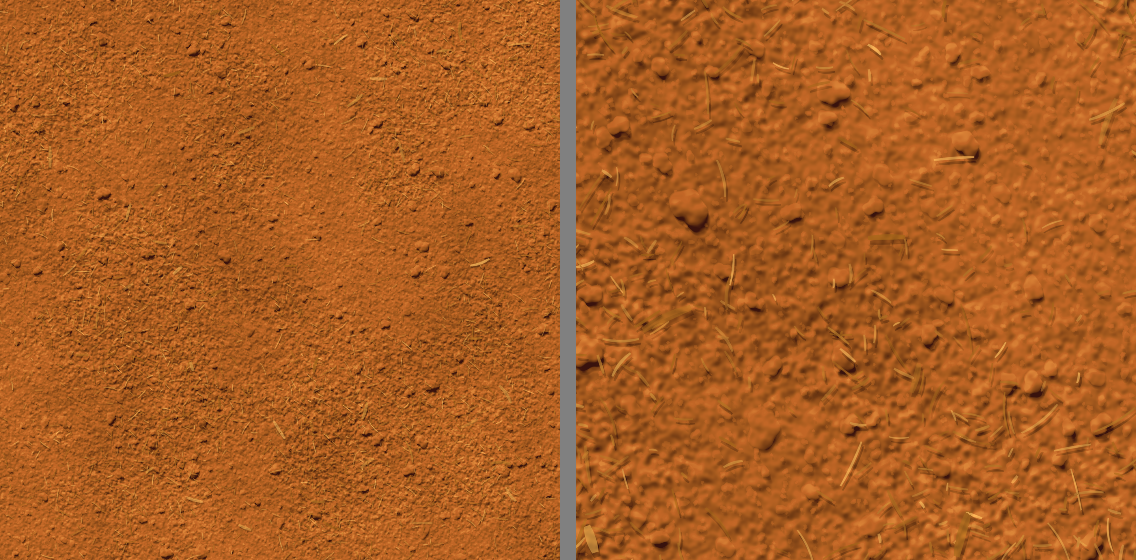
Left: the whole. Right: its middle third, enlarged.
Reproduce this texture procedurally as a WebGL 2 fragment shader.

```glsl
#version 300 es
precision highp float;
// Dry red earth strewn with pebbles and broken straw, lit from the upper left.
// Noise and scattered domes form a relief, shaded by its slope toward the light;
// curved blades gathered in loose clumps lie on top and throw thin shadows.
#define LIGHT_DIR normalize(vec2(-0.4, 0.92))
#define SLOPE_STEP 0.0024
#define SHADOW_REACH 0.0055
#define BASE_TONE 0.69
#define PEBBLE_RELIEF 52.0
#define SPECKLE 0.20
#define CLUMP_SCALE 7.0
#define STRAW_DARK vec3(0.64, 0.39, 0.10)
#define STRAW_LIGHT vec3(0.95, 0.70, 0.35)

uniform vec2 u_resolution;
out vec4 fragColor;

float hash(vec2 p) { return fract(sin(dot(p, vec2(127.1, 311.7))) * 43758.5453); }
vec2 hash2(vec2 p) { return vec2(hash(p), hash(p + 57.3)); }

float noise(vec2 p) {
    vec2 i = floor(p), f = fract(p);
    f = f * f * (3.0 - 2.0 * f);
    return mix(mix(hash(i), hash(i + vec2(1, 0)), f.x),
               mix(hash(i + vec2(0, 1)), hash(i + vec2(1, 1)), f.x), f.y);
}

float clumps(vec2 p) {
    return 0.6 * noise(p * CLUMP_SCALE) + 0.4 * noise(p * CLUMP_SCALE * 2.6 + 9.0);
}

// Fine crumbly soil
float grain(vec2 p) {
    mat2 turn = mat2(0.8, 0.6, -0.6, 0.8);
    vec2 q = turn * p, r = turn * q;
    return 0.25 * noise(p * 48.0) + 0.30 * noise(q * 105.0 + 3.0)
         + 0.30 * noise(r * 200.0 + 7.0) + 0.20 * noise(turn * r * 330.0 + 11.0);
}

// One layer of irregular domes: height, mask
vec2 pebbleLayer(vec2 p, float cells, float share) {
    vec2 q = p * cells, best = vec2(0.0);
    for (int k = 0; k < 9; k++) {
        vec2 id = floor(q) + vec2(k % 3 - 1, k / 3 - 1), seed = id + cells;
        if (hash(seed + 4.7) > share) continue;
        vec2 d = q - id - 0.1 - 0.8 * hash2(seed);
        float pick = hash(seed + 21.1), radius = mix(0.11, 0.25, pick * pick);
        float angle = atan(d.y, d.x), turn = 6.283 * hash(seed + 33.9);
        float outline = 1.0 + 0.18 * cos(2.0 * angle + turn)
                      + 0.08 * cos(3.0 * angle - 2.0 * turn) + 0.06 * cos(5.0 * angle + 4.0 * turn);
        float dist = length(d) / (radius * outline);
        float dome = pow(max(1.0 - dist * dist, 0.0), 0.7);
        float height = dome * radius / cells * mix(0.5, 1.2, hash(seed + 45.3));
        best = max(best, vec2(height, smoothstep(0.0, 0.4, dome)));
    }
    return best;
}

vec2 pebbles(vec2 p) {
    vec2 large = pebbleLayer(p, 21.0, 0.50);
    vec2 medium = pebbleLayer(p + 0.37, 40.0, 0.62);
    vec2 small = max(pebbleLayer(p + 0.71, 75.0, 0.70), pebbleLayer(p + 0.53, 125.0, 0.70));
    return max(large, max(medium, small)) * vec2(PEBBLE_RELIEF, 1.0);
}

// One layer of blades: coverage, brightness. Size is half length and half width.
vec2 strawLayer(vec2 p, float cells, int count, vec2 size, float share, float px) {
    vec2 best = vec2(0.0);
    for (int k = 0; k < 9 * count; k++) {
        vec2 id = floor(p * cells) + vec2(k % 3 - 1, k / 3 % 3 - 1);
        vec2 seed = id + cells + float(k / 9) * 17.3;
        vec2 center = (id + hash2(seed + 2.9)) / cells, d = p - center;
        float gather = smoothstep(0.38, 0.72, clumps(center));
        if (hash(seed + 8.1) > share * mix(0.3, 1.8, gather)) continue;
        float angle = 6.283 * hash(seed + 13.7);
        vec2 axis = vec2(cos(angle), sin(angle));
        float halfLength = size.x * mix(0.3, 1.0, hash(seed + 19.9));
        float along = dot(d, axis), t = along / halfLength;
        float bend = (hash(seed + 27.1) - 0.5) * 0.3 * halfLength;
        float across = abs(dot(d, vec2(-axis.y, axis.x)) - bend * t * t);
        float width = size.y * mix(0.6, 1.2, hash(seed + 39.3)) * (1.0 - 0.35 * min(t * t, 1.0));
        float dist = max(across - width, abs(along) - halfLength);
        float cover = 1.0 - smoothstep(-0.5 * px, 0.5 * px, dist);
        cover *= mix(0.6, 1.0, hash(seed + 51.7));
        if (cover > best.x) best = vec2(cover, hash(seed + 63.1));
    }
    return best;
}

vec2 straw(vec2 p, float px) {
    vec2 chips = strawLayer(p, 13.0, 1, vec2(0.020, 0.0025), 0.42, px);
    vec2 blades = strawLayer(p, 26.0, 3, vec2(0.015, 0.0009), 0.48, px);
    vec2 bits = strawLayer(p, 56.0, 2, vec2(0.007, 0.0008), 0.52, px);
    vec2 top = blades.x > bits.x ? blades : bits;
    return chips.x > top.x ? chips : top;
}

// Soil colour from shadow through body to sunlit red
vec3 soilRamp(float tone) {
    vec3 c = mix(vec3(0.22, 0.07, 0.05), vec3(0.43, 0.22, 0.07), smoothstep(0.20, 0.43, tone));
    c = mix(c, vec3(0.66, 0.36, 0.12), clamp((tone - 0.43) / 0.23, 0.0, 1.0));
    c = mix(c, vec3(0.76, 0.40, 0.15), clamp((tone - 0.66) / 0.10, 0.0, 1.0));
    return mix(c, vec3(0.86, 0.52, 0.22), clamp((tone - 0.78) / 0.14, 0.0, 1.0));
}

void main() {
    float px = 1.0 / u_resolution.y;
    vec2 p = gl_FragCoord.xy * px, ahead = p + LIGHT_DIR * SLOPE_STEP;
    // Relief and its slope toward the light, rougher inside clumps
    vec2 stone = pebbles(p);
    float rough = mix(0.7, 1.3, smoothstep(0.3, 0.7, clumps(p)));
    float crumbs = rough * (grain(p) - grain(ahead));
    float slope = crumbs * (1.0 - 0.3 * stone.y) + stone.x - pebbles(ahead).x;
    // Shadows of stones and straw
    float stoneShade = smoothstep(0.05, 0.30, pebbles(p + LIGHT_DIR * SHADOW_REACH).x - stone.x);
    float strawShade = straw(p + LIGHT_DIR * 0.003, px).x;
    // Soil tone with broad and fine variation
    float tone = BASE_TONE + clamp(slope, -0.30, 0.14) + 0.03 * stone.y;
    tone += 0.10 * (noise(p * 5.0 + 2.0) - 0.5) + 0.08 * (noise(p * 17.0) - 0.5);
    tone += SPECKLE * rough * (noise(p * 260.0) - 0.5) - 0.24 * stoneShade - 0.17 * strawShade;
    // Straw on top
    vec2 blade = straw(p, px);
    vec3 bladeColor = mix(STRAW_DARK, STRAW_LIGHT, blade.y * blade.y) * (1.0 + 0.6 * crumbs);
    fragColor = vec4(mix(soilRamp(tone), bladeColor, blade.x * 0.9), 1.0);
}
```
